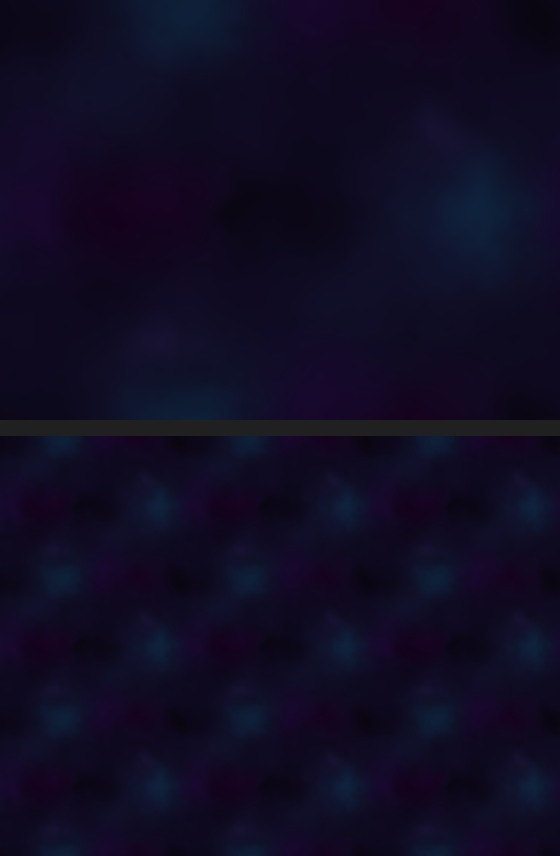
Top, the tile; bottom, the same tile 3 across and 3 down.
Give the GLSL for this background, as a WebGL 2 fragment shader.

```glsl
#version 300 es
precision highp float;

uniform vec2 u_resolution;
out vec4 fragColor;

const float TAU = 6.2831853;

const vec3 INDIGO  = vec3(0.056, 0.036, 0.122);
const vec3 NAVY    = vec3(0.066, 0.078, 0.180);
const vec3 TEAL    = vec3(0.058, 0.148, 0.252);
const vec3 VIOLET  = vec3(0.098, 0.075, 0.205);
const vec3 PURPLE  = vec3(0.108, 0.030, 0.205);
const vec3 MAGENTA = vec3(0.088, 0.004, 0.118);
const vec3 VOID    = vec3(0.030, 0.020, 0.055);

vec3 hash3(vec2 cell, float seed) {
    vec3 q = fract(vec3(cell, seed) * vec3(0.1031, 0.1030, 0.0973) + 0.137);
    q += dot(q, q.yxz + 33.33);
    return fract((q.xxy + q.yzz) * q.zyx);
}

// Smooth cellular noise: scattered points blend their random values.
float cellNoise(vec2 uv, vec2 cells, float seed) {
    vec2 p = uv * cells;
    vec2 base = floor(p);
    float total = 0.0;
    float weights = 0.0;
    for (int y = -1; y <= 1; y++) {
        for (int x = -1; x <= 1; x++) {
            vec2 cell = base + vec2(x, y);
            vec3 rnd = hash3(mod(cell, cells), seed);
            vec2 d = cell + 0.2 + 0.6 * rnd.xy - p;
            float w = exp(-5.0 * dot(d, d));
            total += w * rnd.z;
            weights += w;
        }
    }
    return total / weights;
}

// Layered noise, centred on zero, wrapping at the unit tile.
float cloud(vec2 uv, vec2 cells, float seed) {
    float sum = 0.0;
    float amplitude = 0.5;
    for (int i = 0; i < 4; i++) {
        sum += amplitude * (cellNoise(uv, cells, seed + float(i)) - 0.5);
        cells *= 2.0;
        amplitude *= 0.5;
    }
    return sum;
}

// Bends the tile with whole-period sines and cloud offsets.
vec2 warp(vec2 uv, float swell, float turbulence) {
    vec2 wave = sin(TAU * (uv.yx * vec2(2.0, 3.0) + uv * vec2(1.0, 2.0)));
    vec2 wisps = vec2(cloud(uv, vec2(8.0, 6.0), 3.0), cloud(uv, vec2(8.0, 6.0), 11.0));
    return uv + swell * wave + turbulence * wisps;
}

// Soft elliptical glow that wraps round the tile.
float glow(vec2 uv, vec2 centre, vec2 radius) {
    vec2 d = (fract(uv - centre + 0.5) - 0.5) / radius;
    return exp(-dot(d, d));
}

// A glow and its twin, half a tile away on both axes.
float twinGlow(vec2 uv, vec2 centre, vec2 radius) {
    return min(glow(uv, centre, radius) + glow(uv, centre + 0.5, radius), 1.0);
}

vec3 nebula(vec2 uv) {
    vec3 color = INDIGO;
    // Wide blue drift
    color = mix(color, NAVY, 0.70 * twinGlow(uv, vec2(0.82, 0.48), vec2(0.16, 0.22)));
    color = mix(color, NAVY, 0.55 * twinGlow(uv, vec2(0.66, 0.26), vec2(0.12, 0.14)));
    // Warm regions
    color = mix(color, MAGENTA, 0.85 * twinGlow(uv, vec2(0.23, 0.48), vec2(0.16, 0.11)));
    color = mix(color, PURPLE, 0.70 * twinGlow(uv, vec2(0.04, 0.49), vec2(0.075, 0.13)));
    color = mix(color, PURPLE, 0.30 * twinGlow(uv, vec2(0.11, 0.62), vec2(0.08, 0.09)));
    // Dark hollows
    color = mix(color, VOID, 0.42 * twinGlow(uv, vec2(0.54, 0.47), vec2(0.11, 0.09)));
    color = mix(color, VOID, 0.75 * twinGlow(uv, vec2(0.455, 0.48), vec2(0.04, 0.09)));
    // Bright cores
    color = mix(color, VIOLET, 0.60 * twinGlow(uv, vec2(0.78, 0.68), vec2(0.065, 0.07)));
    color = mix(color, TEAL, 0.85 * twinGlow(uv, vec2(0.86, 0.50), vec2(0.09, 0.115)));
    return color;
}

void main() {
    vec2 uv = gl_FragCoord.xy / u_resolution;
    vec3 color = nebula(warp(uv, 0.006, 0.13));
    float mottling = cloud(uv, vec2(8.0, 6.0), 23.0);
    fragColor = vec4(color * (1.0 + 0.35 * mottling), 1.0);
}
```
